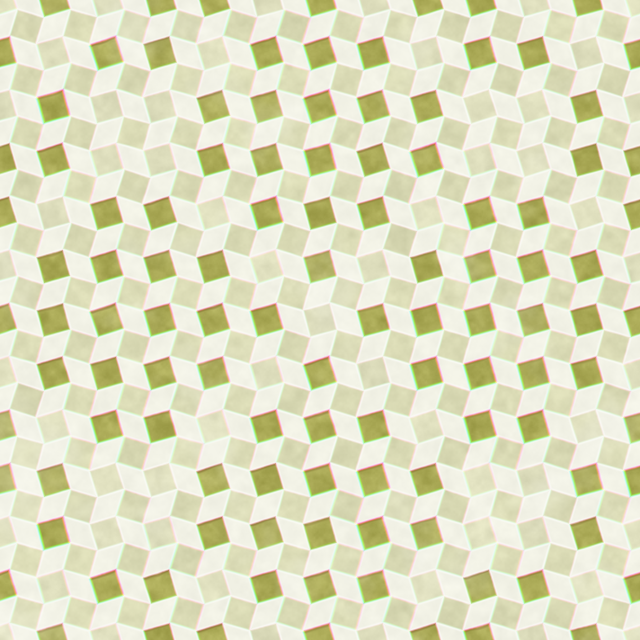
Give the GLSL for this pattern, as a WebGL 2 fragment shader.

```glsl
#version 300 es
precision highp float;

uniform vec2 u_resolution;
out vec4 outColor;

const float REPEATS = 12.0;
const float TILT = 0.29;
const float HALF_SIDE = 0.249;
const float HALF_GAP = 0.196;

const vec3 GROUT = vec3(0.982, 0.982, 0.962);
const vec3 RHOMB = vec3(0.948, 0.948, 0.900);
const vec3 PALE = vec3(0.850, 0.852, 0.704);
const vec3 FADED = vec3(0.872, 0.872, 0.742);
const vec3 OLIVE = vec3(0.665, 0.662, 0.335);
const vec3 BROWN = vec3(0.540, 0.470, 0.215);
const vec3 LIME = vec3(0.640, 0.770, 0.270);

float hash(vec2 p) {
  vec3 q = fract(vec3(p.xyx) * 0.1031);
  q += dot(q, q.yzx + 33.33);
  return fract((q.x + q.y) * q.z);
}

float noise(vec2 p) {
  vec2 i = floor(p);
  vec2 f = fract(p);
  f = f * f * (3.0 - 2.0 * f);
  float low = mix(hash(i), hash(i + vec2(1, 0)), f.x);
  float high = mix(hash(i + vec2(0, 1)), hash(i + vec2(1, 1)), f.x);
  return mix(low, high, f.y);
}

float fbm(vec2 p) {
  float sum = 0.0;
  float gain = 0.533;
  for (int i = 0; i < 4; i++) {
    sum += gain * noise(p);
    p = p * 2.03 + 17.0;
    gain *= 0.5;
  }
  return sum;
}

vec2 rotate(vec2 p, float angle) {
  float c = cos(angle);
  float s = sin(angle);
  return vec2(c * p.x + s * p.y, c * p.y - s * p.x);
}

float squareDist(vec2 p, float halfSide) {
  vec2 d = abs(p) - halfSide;
  return length(max(d, 0.0)) + min(max(d.x, d.y), 0.0);
}

// Gap between four squares, as two crossed slabs
float rhombDist(vec2 p, float tilt, float halfGap) {
  float a = abs(rotate(p, tilt).x);
  float b = abs(rotate(p, -tilt).y);
  return max(a, b) - halfGap;
}

float cover(float dist, float soft) {
  return smoothstep(soft, -soft, dist);
}

// Square coverage per channel, with misregistered red and green
vec3 printedSquare(vec2 p, float halfSide, vec2 shift, float soft) {
  return vec3(cover(squareDist(p + shift, halfSide), soft),
              cover(squareDist(p - shift, halfSide), soft),
              cover(squareDist(p, halfSide), soft));
}

// Mirrored lattice motif that leaves some squares faded
float isFaded(vec2 id) {
  vec2 m = abs(mod(id, REPEATS) - 0.5 * REPEATS);
  bool diagonal = abs(m.x - m.y) < 0.5;
  bool crossing = abs(m.x + m.y - 7.0) < 0.5;
  bool corner = abs(m.x * m.y - 24.0) < 0.5;
  return diagonal || crossing || corner ? 1.0 : 0.0;
}

vec3 paintSquare(vec3 base, vec2 g, vec2 offset, float tilt, float dark, float grain, float soft) {
  vec2 id = floor(g - offset + 0.5);
  vec2 seed = mod(id, REPEATS) + offset * 61.0;
  float rnd = hash(seed + 3.7);
  float wobble = 0.012 * (grain - 0.5);
  vec2 p = rotate(g - offset - id, tilt + 0.06 * (rnd - 0.5)) + wobble;
  vec2 shift = vec2(0.014, 0.009) * mix(0.4, 1.6, hash(seed + 9.1));
  vec3 mask = printedSquare(p, HALF_SIDE, shift, soft);

  // Dark upper rim, lime left and lower rims
  float top = smoothstep(0.185, 0.235, p.y + 0.04 * (grain - 0.5));
  float rim = smoothstep(-0.195, -0.24, min(p.x, p.y));
  vec3 strong = mix(OLIVE, BROWN, top * mix(0.4, 0.95, rnd));
  strong = mix(strong, LIME, rim * (1.0 - top) * 0.75);
  vec3 weak = mix(PALE, FADED, step(offset.x, 0.25));
  vec3 ink = mix(weak, strong, dark) + 0.03 * (rnd - 0.5);
  ink += mix(0.10, 0.16, dark) * (grain - 0.5);
  return mix(base, ink, mask);
}

void main() {
  vec2 g = gl_FragCoord.xy / u_resolution * REPEATS;
  float soft = max(0.024, REPEATS / min(u_resolution.x, u_resolution.y));
  float grain = fbm(g * 5.0);
  float stain = fbm(g * 0.8 + 40.0);

  // Pale rhombs framed by light grout
  vec2 across = fract(g + vec2(0.0, 0.5)) - 0.5;
  vec2 upward = fract(g + vec2(0.5, 0.0)) - 0.5;
  float gap = min(rhombDist(across, TILT, HALF_GAP), rhombDist(upward, -TILT, HALF_GAP));
  vec3 color = mix(GROUT, RHOMB + 0.05 * (grain - 0.5), cover(gap, soft));

  // Small pale squares, then the main squares
  vec2 mainId = floor(g + 0.5);
  color = paintSquare(color, g, vec2(0.5), -TILT, 0.0, grain, soft);
  color = paintSquare(color, g, vec2(0.0), TILT, 1.0 - isFaded(mainId), grain, soft);

  // Uneven bleaching
  color = mix(color, GROUT, 0.22 * smoothstep(0.55, 0.85, stain));
  outColor = vec4(clamp(color, 0.0, 1.0), 1.0);
}
```
